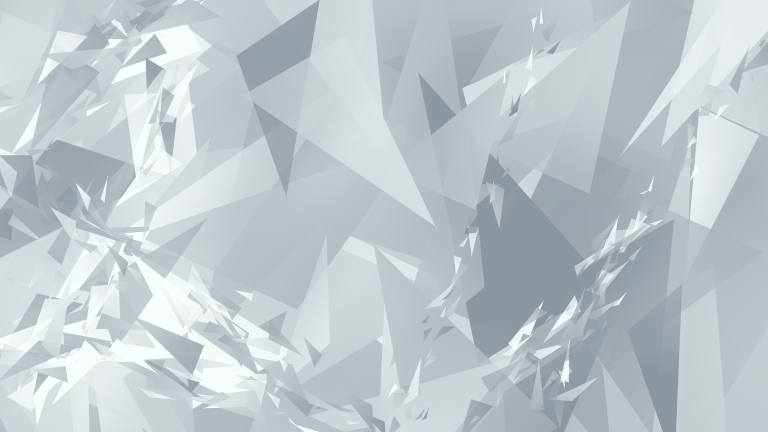
Write a Shadertoy shader that draws this background.

```glsl
// Pale cut crystal: large translucent facets with seams of small glinting shards.

vec4 hash4(float n) {
    return fract(sin(n * vec4(12.9898, 78.233, 39.425, 57.71)) * 43758.5453);
}

float valueNoise(vec2 p) {
    vec2 i = floor(p), f = fract(p);
    f = f * f * (3.0 - 2.0 * f);
    float n = i.x + i.y * 57.0;
    return mix(mix(hash4(n).x, hash4(n + 1.0).x, f.x),
               mix(hash4(n + 57.0).x, hash4(n + 58.0).x, f.x), f.y);
}

// Signed distance to the line a-b, positive on its right
float side(vec2 p, vec2 a, vec2 b) {
    vec2 e = normalize(b - a);
    return dot(p - a, vec2(e.y, -e.x));
}

// Slender triangle pointing along +x; skew moves the tip sideways
float triangle(vec2 p, float len, float wid, float skew) {
    vec2 tip = vec2(len, skew * wid);
    vec2 top = vec2(-0.6 * len, wid);
    vec2 low = vec2(-(0.45 + 0.35 * skew) * len, -wid);
    return max(side(p, tip, top), max(side(p, top, low), side(p, low, tip)));
}

vec2 turn(vec2 p, float a) {
    float c = cos(a), s = sin(a);
    return vec2(c * p.x + s * p.y, c * p.y - s * p.x);
}

float glow(vec2 p, vec2 center, float radius) {
    vec2 d = (p - center) / radius;
    return exp(-dot(d, d));
}

// Broad light and shade falling on the crystal
float lighting(vec2 p) {
    return 0.30 * glow(p, vec2(0.22, 0.2), 0.28)
         + 0.12 * glow(p, vec2(0.25, 0.85), 0.22)
         + 0.14 * glow(p, vec2(0.85, 0.5), 0.25)
         + 0.14 * glow(p, vec2(1.55, 0.75), 0.25)
         - 0.24 * glow(p, vec2(1.25, 0.42), 0.25)
         - 0.24 * glow(p, vec2(1.02, 0.78), 0.18)
         - 0.12 * glow(p, vec2(0.75, 0.15), 0.25);
}

float largeFacets(vec2 p, float tone) {
    for (int i = 0; i < 56; i++) {
        vec4 h = hash4(float(i) + 3.0), k = hash4(float(i) + 91.0);
        int cell = (i * 11) % 28;
        vec2 center = (vec2(cell % 7, cell / 7) + h.xy) * vec2(0.255, 0.25);
        float len = mix(0.48, 0.24, float(i) / 56.0) * (0.75 + 0.5 * k.x);
        float wid = len * (0.28 + 0.3 * k.y);
        // Two leading directions, pointing either way
        float angle = (h.z < 0.5 ? 1.0 : 1.95) + 0.7 * (k.z - 0.5) + 3.1416 * step(0.5, k.w);
        vec2 q = turn(p - center, angle);
        float d = triangle(q, len, wid, 2.0 * k.z - 1.0);
        float shade = 0.06 + 0.76 * h.w + lighting(center)
                    + 0.26 * (k.y - 0.5) * q.x / len + 0.2 * (k.x - 0.5) * q.y / wid;
        float opacity = mix(0.68, 0.98, smoothstep(-0.6, 0.5, q.x / len * (h.x < 0.5 ? 1.0 : -1.0)));
        tone = mix(tone, shade, opacity * smoothstep(0.0015, -0.0015, d));
    }
    return tone;
}

float seamShards(vec2 p, float tone) {
    // Start and end of each fracture seam
    vec4 seams[7] = vec4[7](
        vec4(0.92, 0.0, 1.28, 1.0), vec4(1.08, 0.0, 1.78, 0.9),
        vec4(0.0, 0.6, 0.72, 0.15), vec4(0.0, 0.26, 0.9, 0.0),
        vec4(0.0, 0.7, 0.4, 1.0), vec4(0.05, 0.1, 0.42, 0.8),
        vec4(1.25, 0.05, 1.5, 0.55));
    for (int i = 0; i < 315; i++) {
        vec4 h = hash4(float(i) + 201.0), k = hash4(float(i) + 633.0);
        vec4 seam = seams[i % 7];
        vec2 along = normalize(seam.zw - seam.xy);
        vec2 center = mix(seam.xy, seam.zw, h.x);
        float spread = mix(0.17, 0.085, smoothstep(0.2, 1.0, center.x));
        center += vec2(-along.y, along.x) * spread * (h.y - 0.5) * (0.3 + 1.1 * k.w);
        float len = spread * (0.2 + 0.75 * h.z * h.z);
        vec2 q = p - center;
        if (dot(q, q) > 2.0 * len * len) continue;
        float angle = atan(along.y, along.x) + 0.8 * (k.x - 0.5) + 3.1416 * step(0.5, k.y);
        q = turn(q, angle);
        float d = triangle(q, len, len * (0.14 + 0.28 * k.y), 2.0 * k.z - 1.0);
        // Either a bright glint or a grey reflection
        float shade = h.w > 0.68 ? 0.85 + 0.25 * k.z : 0.05 + 0.95 * h.w + 0.5 * lighting(center);
        shade += 0.15 * q.x / len;
        float opacity = mix(0.55, 0.95, k.w);
        tone = mix(tone, shade, opacity * smoothstep(0.0015, -0.0015, d));
    }
    return tone;
}

void mainImage(out vec4 fragColor, in vec2 fragCoord) {
    vec2 p = fragCoord / iResolution.y;
    float tone = 0.5 + lighting(p);
    tone = largeFacets(p, tone);
    tone = seamShards(p, tone);

    // Smoky depth inside the glass
    tone += 0.1 * (valueNoise(turn(p, 0.9) * vec2(4.0, 9.0) + 20.0) - 0.5);
    tone += 0.25 * lighting(p);
    tone = 0.5 + 1.1 * (tone - 0.5);

    vec3 color = mix(vec3(0.55, 0.59, 0.625), vec3(0.97, 0.99, 0.99), clamp(tone, 0.0, 1.0));
    fragColor = vec4(color, 1.0);
}
```
